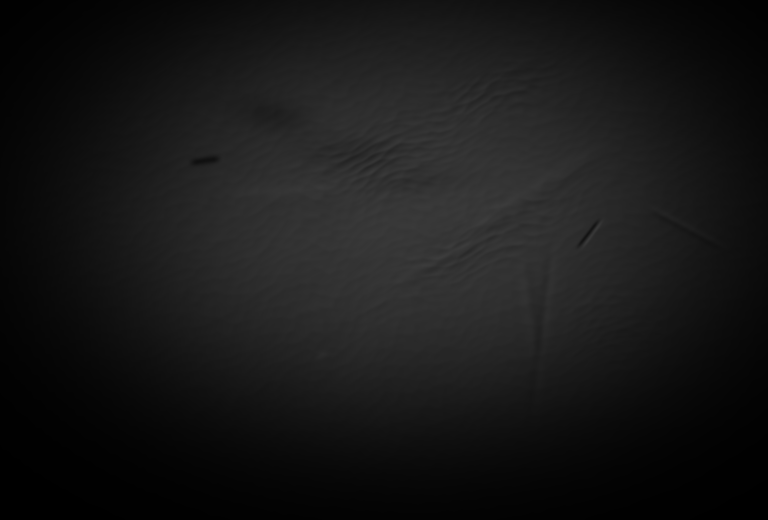
Reproduce this texture procedurally as a WebGL 2 fragment shader.

```glsl
#version 300 es
precision highp float;
// A dark plaster wall lit by one soft oval glow that fades to black corners.
// Layered sines mottle it, cellular noise gives side-lit relief, and
// embossed segments with soft smudges add the creases, slits and stains.
uniform vec2 u_resolution;
out vec4 outColor;

vec2 hash2(vec2 cell) {
  vec2 q = vec2(dot(cell, vec2(127.1, 311.7)), dot(cell, vec2(269.5, 183.3)));
  return fract(sin(q) * 43758.5);
}

mat2 rotation(float a) {
  return mat2(cos(a), -sin(a), sin(a), cos(a));
}

// Smoothed distance to the nearest scattered point
float cellular(vec2 p) {
  vec2 cell = floor(p), f = fract(p);
  float sum = 0.0;
  for (int y = -1; y <= 1; y++)
    for (int x = -1; x <= 1; x++) {
      vec2 o = vec2(x, y);
      vec2 d = o + hash2(cell + o) - f;
      sum += exp(-7.0 * dot(d, d));
    }
  return -log(sum + 0.02) / 4.0;
}

// Broad cloudy variation from warped sines
float mottle(vec2 p) {
  float sum = 0.0, gain = 0.5;
  for (int i = 0; i < 5; i++) {
    p = rotation(0.9) * p + 0.6 * sin(p.yx * 1.3 + float(i));
    sum += gain * sin(p.x) * sin(p.y + 1.0);
    p *= 1.8;
    gain *= 0.6;
  }
  return sum;
}

// Cellular height lit from the upper left, stretched along an angle
float relief(vec2 p, float angle, vec2 scale) {
  vec2 q = p + 0.008 * sin(p.yx * 31.0);
  mat2 turn = rotation(angle);
  vec2 lightStep = vec2(-0.003, 0.004);
  return cellular(turn * q * scale.x * vec2(1.0, scale.y))
       - cellular(turn * (q + lightStep) * scale.x * vec2(1.0, scale.y));
}

// Soft tilted ellipse
float smudge(vec2 p, vec2 center, vec2 radius, float angle) {
  vec2 q = rotation(angle) * (p - center) / radius;
  return exp(-dot(q, q));
}

// Along-segment fade in x, signed distance across it in y
vec2 along(vec2 p, vec2 a, vec2 b) {
  vec2 ab = b - a;
  float len = length(ab);
  vec2 dir = ab / len;
  float t = dot(p - a, dir) / len;
  float fade = smoothstep(-0.1, 0.25, t) * smoothstep(1.1, 0.75, t);
  return vec2(fade, dot(p - a, vec2(-dir.y, dir.x)));
}

// A fold: bright on one side, dark on the other
float crease(vec2 p, vec2 a, vec2 b, float width) {
  vec2 s = along(p, a, b);
  float d = s.y / width;
  return s.x * d * exp(-d * d);
}

// A thin dark cut
float slit(vec2 p, vec2 a, vec2 b, float width) {
  vec2 s = along(p, a, b);
  return s.x * exp(-s.y * s.y / (width * width));
}

void main() {
  vec2 uv = gl_FragCoord.xy / u_resolution;
  vec2 p = vec2(uv.x * 1.48, uv.y);

  // Oval glow
  float r = length(uv - vec2(0.53, 0.585));
  float light = 0.208 * exp(-pow(r / 0.405, 2.9));

  // Wall surface
  float tone = 1.0 + 0.05 * mottle(p * vec2(4.0, 6.0));
  tone += 0.09 * relief(p, 0.3, vec2(42.0, 1.5));
  tone += 0.025 * mottle(rotation(0.5) * p * vec2(9.0, 34.0));

  // Wrinkled patches
  float patches = smudge(p, vec2(0.73, 0.69), vec2(0.13, 0.07), 0.1)
                + smudge(p, vec2(0.95, 0.82), vec2(0.13, 0.05), 0.4)
                + 0.8 * smudge(p, vec2(0.94, 0.54), vec2(0.2, 0.05), 0.5)
                + 0.6 * smudge(p, vec2(1.17, 0.38), vec2(0.08, 0.08), 0.0);
  tone += 0.26 * patches * relief(p, 0.35, vec2(32.0, 2.6));

  // Stains and paler bands
  tone -= 0.24 * smudge(p, vec2(0.525, 0.778), vec2(0.07, 0.03), -0.2);
  tone -= 0.16 * smudge(p, vec2(0.67, 0.705), vec2(0.1, 0.03), -0.05);
  tone -= 0.13 * smudge(p, vec2(0.8, 0.65), vec2(0.09, 0.02), 0.1);
  tone += 0.09 * smudge(p, vec2(0.56, 0.635), vec2(0.1, 0.013), 0.05);
  tone += 0.06 * smudge(p, vec2(0.78, 0.58), vec2(0.2, 0.05), 0.3);

  // Folds
  tone += 0.22 * crease(p, vec2(0.77, 0.46), vec2(0.94, 0.54), 0.009);
  tone += 0.16 * crease(p, vec2(0.88, 0.53), vec2(1.18, 0.72), 0.016);
  tone += 0.20 * crease(p, vec2(1.065, 0.53), vec2(1.025, 0.2), 0.010);
  tone -= 0.14 * crease(p, vec2(1.01, 0.5), vec2(1.04, 0.28), 0.012);
  tone += 0.35 * crease(p, vec2(1.25, 0.60), vec2(1.40, 0.52), 0.007);

  // Cuts and their lit lips
  tone -= 0.55 * slit(p, vec2(0.365, 0.687), vec2(0.425, 0.695), 0.007);
  tone -= 0.55 * slit(p, vec2(1.112, 0.523), vec2(1.155, 0.578), 0.0035);
  tone += 0.30 * slit(p, vec2(1.121, 0.521), vec2(1.163, 0.578), 0.003);
  tone += 0.18 * smudge(p, vec2(0.62, 0.316), vec2(0.013, 0.006), 0.4);

  outColor = vec4(vec3(light * tone), 1.0);
}
```
